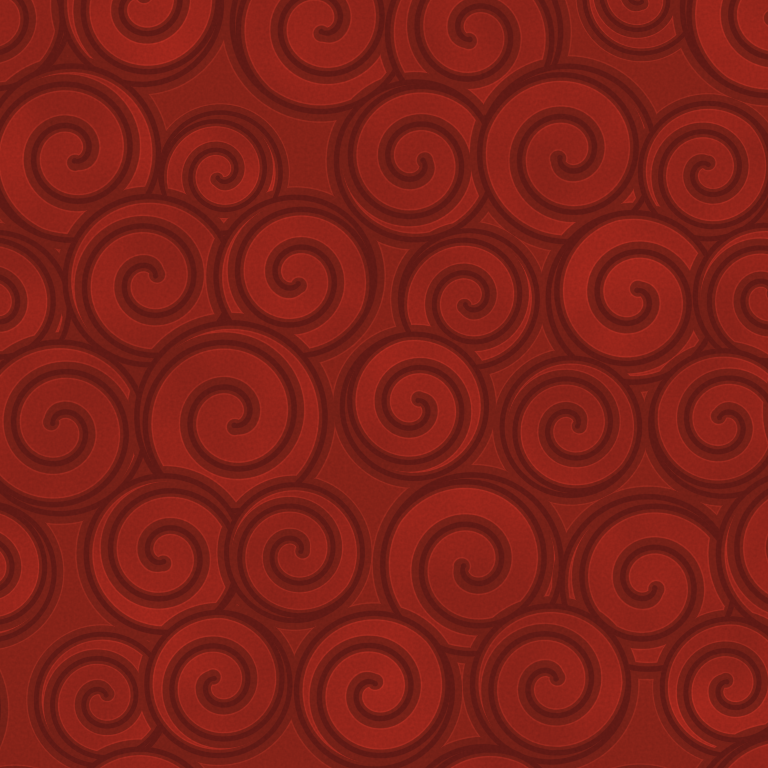
Give the GLSL for this pattern, as a Shadertoy shader.

```glsl
const float TAU = 6.2831853;
const vec2 CELL = vec2(0.205, 0.178);

vec2 hash2(vec2 p) {
    vec3 q = fract(p.xyx * vec3(0.1031, 0.1030, 0.0973));
    q += dot(q, q.yzx + 33.33);
    return fract((q.xx + q.yz) * q.zy);
}

float gradientNoise(vec2 p) {
    vec2 i = floor(p), f = p - i;
    vec2 s = f * f * f * (f * (f * 6.0 - 15.0) + 10.0);
    vec2 o = vec2(0.0, 1.0);
    float a = dot(hash2(i) * 2.0 - 1.0, f);
    float b = dot(hash2(i + o.yx) * 2.0 - 1.0, f - o.yx);
    float c = dot(hash2(i + o) * 2.0 - 1.0, f - o);
    float d = dot(hash2(i + 1.0) * 2.0 - 1.0, f - 1.0);
    return mix(mix(a, b, s.x), mix(c, d, s.x), s.y);
}

// Staggered grid point with a small jitter
vec2 discCentre(vec2 id) {
    vec2 jitter = (hash2(id + 40.0) - 0.5) * 0.3;
    return (id + 0.5 + vec2(0.5 * mod(id.y, 2.0), 0.0) + jitter) * CELL;
}

float discWeight(vec2 id) {
    return mix(0.5, 1.2, sqrt(hash2(id + 71.0).x));
}

// Each disc grows until it slightly overlaps its tightest neighbour
float discRadius(vec2 id, vec2 centre) {
    float weight = discWeight(id), radius = 0.108;
    for (int j = -1; j <= 1; j++)
    for (int i = -1; i <= 1; i++) {
        if (i == 0 && j == 0) continue;
        vec2 other = id + vec2(i, j);
        float gap = distance(centre, discCentre(other));
        radius = min(radius, gap * weight / (weight + discWeight(other)));
    }
    return radius * 1.17;
}

// Distances to the spiral's core line and to its outward shifted band
vec2 spiralLines(vec2 q, float phase, float shift) {
    const float PITCH = 0.48, START = 0.2;
    float turn = atan(q.y, q.x) / TAU + phase;
    float r = length(q);
    float along = turn + max(round(r / PITCH - turn), ceil(START - turn));
    float armRadius = PITCH * along;
    float slant = armRadius / length(vec2(armRadius, PITCH / TAU));
    float d = (r - armRadius) * mix(1.0, slant, smoothstep(0.0, 0.15, along - START));
    // Round cap at the inner end
    float tipAngle = TAU * (START - phase);
    vec2 tipDir = vec2(cos(tipAngle), sin(tipAngle));
    float tip = distance(q, tipDir * PITCH * START);
    float bandTip = distance(q, tipDir * (PITCH * START + shift));
    return min(abs(vec2(d, d - shift)), vec2(tip, bandTip));
}

void mainImage(out vec4 fragColor, in vec2 fragCoord) {
    vec2 uv = fragCoord / iResolution.y;
    float aa = 0.8 / iResolution.y;
    vec2 home = floor(uv / CELL);
    vec2 lines = vec2(1.0);
    float inDisc = 0.0, tone = 0.0;

    // Stack the discs; each one hides the lines below it
    for (int j = 1; j >= -1; j--)
    for (int i = -1; i <= 1; i++) {
        vec2 id = home + vec2(i, j);
        vec2 centre = discCentre(id);
        float radius = discRadius(id, centre);
        vec2 q = uv - centre, rnd = hash2(id + 13.0);
        float edge = length(q) - radius;
        float stroke = mix(0.6, 1.0, smoothstep(0.04, 0.11, radius));
        float shift = 0.0025 * stroke;
        if (edge < 0.0) {
            q.x *= rnd.x < 0.5 ? -1.0 : 1.0;
            lines = spiralLines(q / radius, rnd.y, shift / radius) * radius / stroke;
            inDisc = 1.0;
            tone = rnd.y - 0.5;
        }
        lines = min(lines, abs(vec2(edge, edge - shift)) / stroke);
    }

    // Mottled cloth fill
    float mottle = gradientNoise(uv * 7.0) + 0.5 * gradientNoise(uv * 19.0);
    float light = clamp(0.33 + 0.9 * mottle + 0.2 * tone, 0.0, 1.0);
    vec3 fill = mix(vec3(0.54, 0.135, 0.098), vec3(0.63, 0.152, 0.11), light);
    fill = mix(vec3(0.525, 0.135, 0.095), fill, inDisc);

    // Thin bright rim, soft band and dark core of every line
    float rim = smoothstep(0.002, 0.0, abs(lines.y - 0.0113));
    vec3 col = fill + vec3(0.06, 0.025, 0.018) * rim;
    vec3 band = vec3(0.46, 0.126, 0.09) * (1.0 + 0.06 * mottle);
    col = mix(band, col, smoothstep(-aa, aa, lines.y - 0.0103));
    col = mix(vec3(0.38, 0.10, 0.08), col, smoothstep(-aa, aa, lines.x - 0.0036));

    // Fine grain
    float grain = gradientNoise(uv * 230.0) + 0.6 * gradientNoise(uv * 410.0 + 9.0);
    fragColor = vec4(col * (1.0 + 0.08 * grain), 1.0);
}
```
